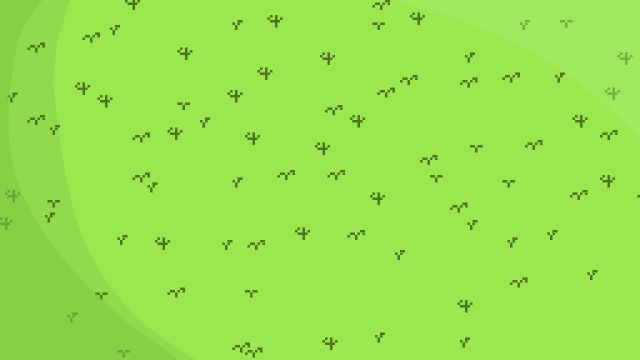
Write a Shadertoy shader that draws this texture.

```glsl
// Bright meadow with soft tonal bands at its corners and scattered blocky grass tufts.

const vec3 MEADOW = vec3(0.602, 0.906, 0.315);
const vec3 PALE   = vec3(0.627, 0.910, 0.370);
const vec3 BAND   = vec3(0.563, 0.855, 0.297);
const vec3 SHADE  = vec3(0.530, 0.815, 0.272);
const vec3 GRASS  = vec3(0.290, 0.460, 0.110);

const float BLOCK = 1.0 / 144.0;   // side of one tuft block, in canvas heights
const float SPACING = 0.137;       // mean distance between tufts
const float JITTER = 0.85;         // how far tufts stray inside their cell
const float SPARSE = 0.50;         // chance of a tuft near the bottom
const float FADE = 0.50;           // how much tufts fade inside the bands
const float WOBBLE = 0.005;        // unevenness of band edges

vec2 hash2(vec2 p) {
    vec3 h = fract(p.xyx * vec3(0.1031, 0.1030, 0.0973));
    h += dot(h, h.yzx + 33.33);
    return fract((h.xx + h.yz) * h.zy);
}

float gradientNoise(vec2 p) {
    vec2 i = floor(p), f = p - i;
    vec2 u = f * f * (3.0 - 2.0 * f);
    vec2 e = vec2(0.0, 1.0);
    float a = dot(hash2(i) * 2.0 - 1.0, f);
    float b = dot(hash2(i + e.yx) * 2.0 - 1.0, f - e.yx);
    float c = dot(hash2(i + e) * 2.0 - 1.0, f - e);
    float d = dot(hash2(i + e.yy) * 2.0 - 1.0, f - e.yy);
    return mix(mix(a, b, u.x), mix(c, d, u.x), u.y);
}

// Smoothed inside test for a signed value that is positive inside
float inside(float d) {
    return clamp(0.5 + d / max(fwidth(d), 1e-5), 0.0, 1.0);
}

// Left borders, as x for a given height
float bandEdge(float y) {
    float t = 0.76 - y;
    return 0.148 + (t > 0.0 ? 0.13 * t + 0.89 * t * t * t * t : 0.82 * t * t);
}

float shadeEdge(float y) {
    float t = 0.65 - y;
    return 0.023 + (t > 0.0 ? 1.12 * t * t : 5.2 * t * t * t * t - 0.05 * t);
}

// Lower border of the pale corner, as height for a given x
float paleEdge(float x) {
    float s = max(x - 1.088, 0.0);
    return 1.0 - 0.25 * s - 0.55 * pow(s, 2.6) + 10.0 * max(1.088 - x, 0.0);
}

// Filled rectangle from corner to corner + size, in blocks
float blocks(vec2 q, float x, float y, float w, float h, float soft) {
    vec2 halfSize = 0.5 * vec2(w, h);
    vec2 d = abs(q - vec2(x, y) - halfSize) - halfSize;
    return clamp(0.5 - max(d.x, d.y) / soft, 0.0, 1.0);
}

// Four kinds of tuft, chosen by kind in 0..1
float tuft(vec2 q, float kind, float soft) {
    float m;
    if (kind < 0.28) {            // upright tuft with side arms
        m = blocks(q, 3.0, 0.0, 1.0, 5.0, soft);
        m = max(m, blocks(q, 1.0, 2.0, 4.0, 1.0, soft));
        m = max(m, blocks(q, 0.0, 3.0, 1.0, 1.0, soft));
        m = max(m, blocks(q, 5.0, 3.0, 1.0, 1.0, soft));
        m = max(m, blocks(q, 1.0, 4.0, 1.0, 1.0, soft));
    } else if (kind < 0.60) {     // small sprout
        m = blocks(q, 1.0, 0.0, 1.0, 2.0, soft);
        m = max(m, blocks(q, 0.0, 2.0, 1.0, 1.0, soft));
        m = max(m, blocks(q, 2.0, 2.0, 1.0, 1.0, soft));
        m = max(m, blocks(q, 2.0, 3.0, 2.0, 1.0, soft));
    } else if (kind < 0.86) {     // wide drooping blades
        m = blocks(q, 3.0, 0.0, 1.0, 2.0, soft);
        m = max(m, blocks(q, 0.0, 1.0, 1.0, 1.0, soft));
        m = max(m, blocks(q, 1.0, 2.0, 2.0, 1.0, soft));
        m = max(m, blocks(q, 4.0, 2.0, 1.0, 1.0, soft));
        m = max(m, blocks(q, 5.0, 3.0, 2.0, 1.0, soft));
        m = max(m, blocks(q, 6.0, 2.0, 1.0, 1.0, soft));
    } else {                      // flat pair of leaves
        m = blocks(q, 2.0, 0.0, 1.0, 2.0, soft);
        m = max(m, blocks(q, 0.0, 2.0, 2.0, 1.0, soft));
        m = max(m, blocks(q, 3.0, 2.0, 2.0, 1.0, soft));
    }
    return m;
}

// Tufts on a jittered grid, thinner towards the bottom
float tufts(vec2 p, float soft) {
    vec2 home = floor(p / SPACING);
    float m = 0.0;
    for (int j = -1; j <= 1; j++)
    for (int i = -1; i <= 1; i++) {
        vec2 cell = home + vec2(i, j);
        vec2 root = (cell + 0.5 + JITTER * (hash2(cell + 7.0) - 0.5)) * SPACING;
        vec2 pick = hash2(cell + 41.0);
        if (pick.y > mix(SPARSE, 1.0, smoothstep(0.08, 0.55, root.y))) continue;
        vec2 corner = floor(root / BLOCK) - vec2(3.0, 2.0);
        m = max(m, tuft(p / BLOCK - corner, pick.x, soft));
    }
    return m;
}

void mainImage(out vec4 fragColor, in vec2 fragCoord) {
    vec2 p = fragCoord / iResolution.y;
    float wobble = WOBBLE * gradientNoise(p * 14.0);

    // Ground and its tonal bands
    float band = inside(bandEdge(p.y) + wobble - p.x);
    float shade = inside(shadeEdge(p.y) + wobble - p.x);
    float pale = inside(p.y - paleEdge(p.x) + 0.5 * wobble);
    vec3 color = mix(MEADOW, PALE, pale);
    color = mix(mix(color, BAND, band), SHADE, shade);

    // Grass, fainter in the corners
    float strength = 1.0 - FADE * max(shade, pale);
    float grass = tufts(p, 1.0 / (iResolution.y * BLOCK));
    fragColor = vec4(mix(color, GRASS, grass * strength), 1.0);
}
```
